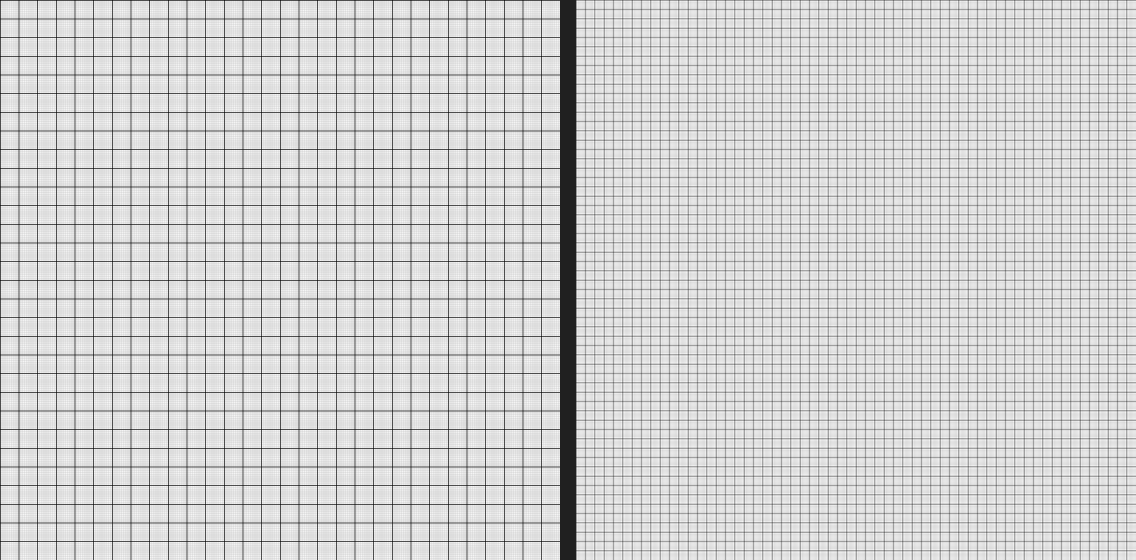
Left, the tile; right, the same tile 2 across and 2 down.
Write a three.js fragment shader that draws this pattern.

```glsl
// Graph paper: 30 by 30 black-ruled squares, each split into 10 by 10 by fine grey lines.
varying vec2 vUv;

// Running total of line covered from 0 to x, for lines of a given width once per unit
vec2 lineIntegral(vec2 x, float width) {
  return floor(x) * width + min(fract(x), width);
}

// Share of ink in a grid, box-filtered over the given footprint
float gridCoverage(vec2 p, float width, vec2 footprint) {
  vec2 halfStep = 0.5 * footprint;
  vec2 ink = (lineIntegral(p + halfStep, width) - lineIntegral(p - halfStep, width)) / footprint;
  return 1.0 - (1.0 - ink.x) * (1.0 - ink.y);
}

void main() {
  // Lines start at the left and top edge of each square
  vec2 sheet = vec2(vUv.x, 1.0 - vUv.y);
  vec2 pixel = max(fwidth(vUv), vec2(1e-5));

  // Fine ruling, filtered a little wider to avoid moire
  float fine = gridCoverage(sheet * 300.0, 0.26, pixel * 300.0 * 1.5);
  vec3 color = mix(vec3(1.0), vec3(0.75), fine);

  // Heavy ruling
  float heavy = gridCoverage(sheet * 30.0, 0.035, pixel * 30.0);
  color = mix(color, vec3(0.0), heavy);

  gl_FragColor = vec4(color, 1.0);
}
```
